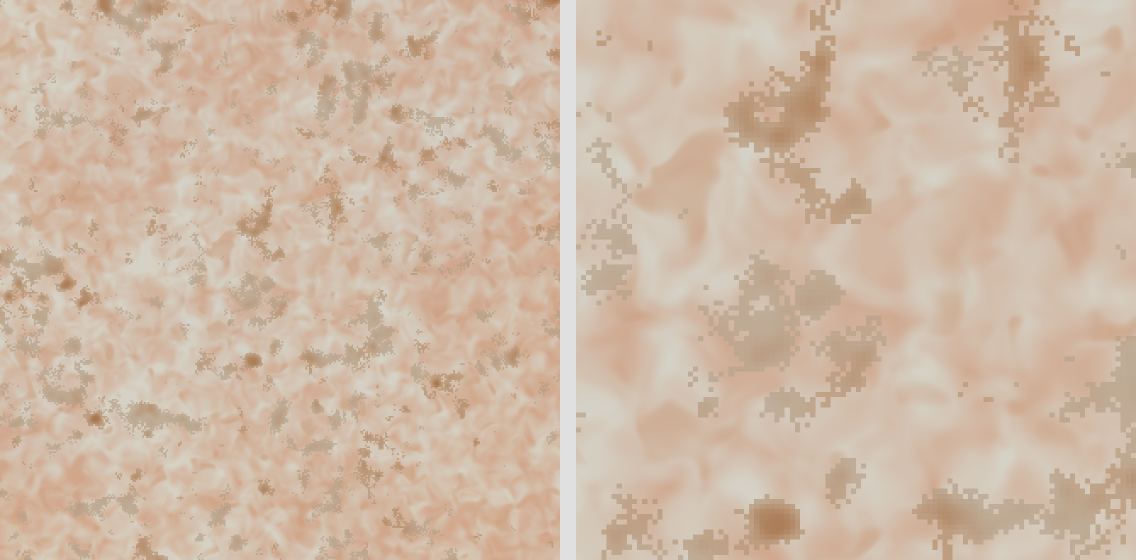
Left, the full canvas; right, a detail of the centre.
This texture is drawn by a WebGL 2 fragment shader. Its source:

```glsl
#version 300 es
precision highp float;
precision highp int;
// Pale pink and cream mottled stone with ragged tan and brown mineral flecks.

uniform vec2 u_resolution;
out vec4 fragColor;

// Integer hash of a lattice cell, 0 to 1
float hash(ivec2 cell) {
    uvec2 q = uvec2(cell) * uvec2(1597334677u, 3812015801u);
    uint h = (q.x ^ q.y) * 1597334677u;
    h = (h ^ (h >> 15)) * 2246822519u;
    h ^= h >> 13;
    return float(h >> 8) / 16777216.0;
}

float valueNoise(vec2 p) {
    ivec2 cell = ivec2(floor(p));
    vec2 f = fract(p);
    f = f * f * (3.0 - 2.0 * f);
    float low = mix(hash(cell), hash(cell + ivec2(1, 0)), f.x);
    float high = mix(hash(cell + ivec2(0, 1)), hash(cell + ivec2(1, 1)), f.x);
    return mix(low, high, f.y);
}

// Noise on a turned lattice, so that layers do not line up
float layer(vec2 p, float scale, float angle) {
    float c = cos(angle), s = sin(angle);
    return valueNoise(mat2(c, s, -s, c) * p * scale + angle * 37.0);
}

// Soft blend of pink and cream grains
vec3 stoneBase(vec2 p) {
    vec2 bend = vec2(layer(p, 38.0, 0.4), layer(p, 38.0, 1.9)) - 0.5;
    vec2 q = p + 0.02 * bend;
    float grain = 0.55 * layer(q, 55.0, 0.7) + 0.35 * layer(q, 27.0, 2.3)
                + 0.22 * layer(q, 105.0, 1.2) + 0.38 * layer(p, 5.0, 0.9);
    float cream = clamp(0.52 + 1.6 * (grain - 0.75), -0.1, 1.15);
    vec3 colour = mix(vec3(0.82, 0.67, 0.57), vec3(0.835, 0.80, 0.745), cream);

    // Small blurred rust stains
    float stain = smoothstep(0.72, 0.98, layer(q, 48.0, 2.8));
    colour = mix(colour, vec3(0.79, 0.61, 0.48), 0.5 * stain);

    // Broad drift between rosy and yellowish areas
    float drift = layer(p, 3.5, 0.3) - 0.5;
    return colour + drift * vec3(0.015, -0.01, -0.035);
}

// Flecks with crumbled, stepped borders
vec3 addFlecks(vec3 colour, vec2 p) {
    ivec2 crumb = ivec2(floor(p * 330.0));
    vec2 q = (vec2(crumb) + 0.5) / 330.0;
    float body = 0.55 * layer(q, 31.0, 0.2) + 0.30 * layer(q, 72.0, 1.1)
               + 0.30 * layer(q, 6.0, 2.0);
    float ragged = body + 0.14 * (hash(crumb + 911) - 0.5);
    float rust = smoothstep(0.35, 0.9, layer(p, 19.0, 2.6));
    float depth = smoothstep(0.74, 0.98, body);
    vec3 tan_ = mix(vec3(0.745, 0.665, 0.58), vec3(0.74, 0.605, 0.485), rust);
    vec3 fleck = mix(tan_, vec3(0.65, 0.45, 0.29), depth * (0.25 + 0.75 * rust));
    fleck += 0.25 * (colour - vec3(0.82, 0.735, 0.66));
    return mix(colour, fleck, 0.95 * step(0.722, ragged));
}

void main() {
    float side = min(u_resolution.x, u_resolution.y);
    vec3 colour = stoneBase(gl_FragCoord.xy / side);

    // Average four samples per pixel to smooth the fleck borders
    vec3 total = vec3(0.0);
    for (int i = 0; i < 4; i++) {
        vec2 offset = vec2(i & 1, i >> 1) * 0.5 - 0.25;
        total += addFlecks(colour, (gl_FragCoord.xy + offset) / side);
    }
    fragColor = vec4(total / 4.0, 1.0);
}
```
